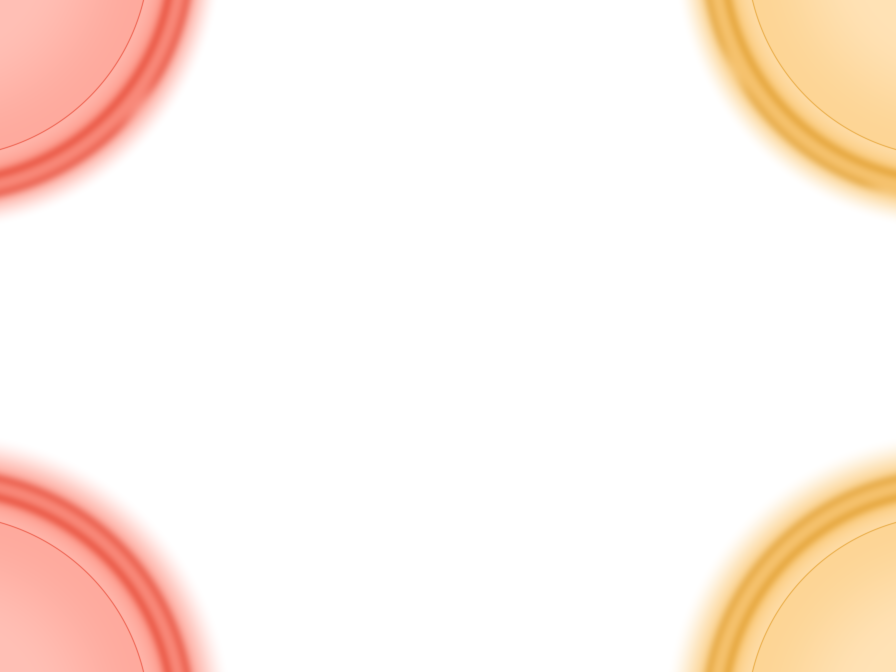
Give the GLSL for this background, as a WebGL 2 fragment shader.

```glsl
#version 300 es
precision highp float;

uniform vec2 u_resolution;
out vec4 outColor;

// Lengths are in canvas heights
#define CENTER_OFFSET vec2(0.083, 0.071)
#define DISC_RADIUS 0.305
#define INNER_RING 0.035
#define OUTER_RING 0.064
#define RING_WIDTH 0.0085
#define RIM_WIDTH 0.0011
#define GLOW_START 0.052
#define GLOW_END_TOP 0.111
#define GLOW_END_BOTTOM 0.126

struct Palette { vec3 light, mid, dark; };

const Palette CORAL = Palette(vec3(1.0, 0.75, 0.71), vec3(0.995, 0.61, 0.555), vec3(0.93, 0.39, 0.32));
const Palette GOLD = Palette(vec3(1.0, 0.885, 0.71), vec3(0.985, 0.80, 0.50), vec3(0.915, 0.68, 0.29));

float bell(float x, float width) {
    float t = x / width;
    return exp(-t * t);
}

// The outer ring softens at breaks along the upper arcs
float outerRingStrength(float angle, bool isRight, bool isTop) {
    if (!isTop) return 0.85;
    float gap = bell(angle - (isRight ? 0.50 : 0.67), 0.09);
    float tail = isRight ? smoothstep(1.18, 1.32, angle) : 0.0;
    return 0.85 * (1.0 - 0.75 * gap) * (1.0 - 0.8 * tail);
}

void main() {
    vec2 uv = gl_FragCoord.xy / u_resolution.y;
    float aspect = u_resolution.x / u_resolution.y;
    float pixel = 1.0 / u_resolution.y;

    // Fold all four corners into one
    bool isRight = uv.x > 0.5 * aspect;
    bool isTop = uv.y > 0.5;
    vec2 corner = min(uv, vec2(aspect, 1.0) - uv) + CENTER_OFFSET;
    float dist = length(corner) - DISC_RADIUS;
    float angle = atan(corner.y, corner.x);
    Palette pal = CORAL;
    if (isRight) pal = GOLD;

    // Disc face, darkening towards its edge
    vec3 face = mix(pal.light, pal.mid, 0.6 * smoothstep(-0.17, 0.0, dist));

    // Soft band around the disc, with two dark rings
    vec3 band = mix(pal.light, pal.mid, 0.35 + 0.65 * smoothstep(0.0, INNER_RING, dist));
    float rings = 0.85 * bell(dist - INNER_RING, RING_WIDTH);
    rings += outerRingStrength(angle, isRight, isTop) * bell(dist - OUTER_RING, RING_WIDTH);
    rings += 0.3 * bell(dist - 0.5 * (INNER_RING + OUTER_RING), 2.0 * RING_WIDTH);
    band = mix(band, pal.dark, min(rings, 1.0));

    // Glow fading into white
    float glowEnd = isTop ? GLOW_END_TOP : GLOW_END_BOTTOM;
    band = mix(band, vec3(1.0), smoothstep(GLOW_START, glowEnd, dist));

    // Disc over band, then the fine rim
    vec3 color = mix(face, band, smoothstep(-pixel, pixel, dist));
    color = mix(color, pal.dark, 0.8 * bell(dist, max(RIM_WIDTH, 0.5 * pixel)));
    outColor = vec4(color, 1.0);
}
```
